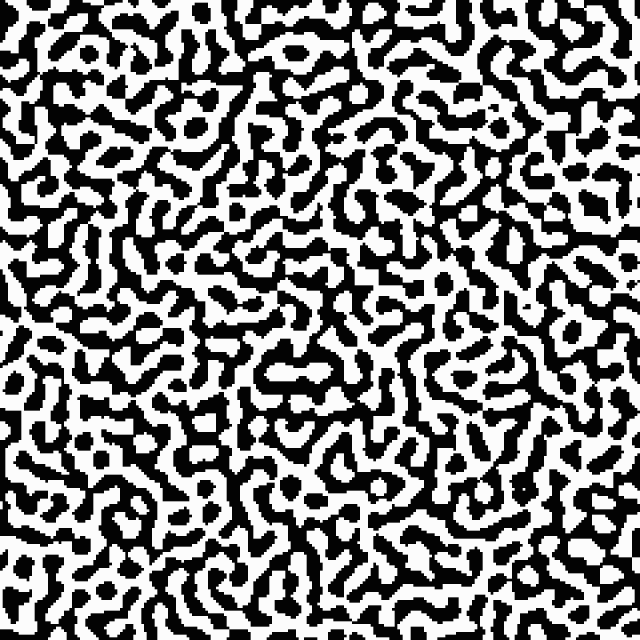
Reproduce this pattern procedurally as a WebGL 2 fragment shader.

```glsl
#version 300 es
precision highp float;
// Black and white labyrinth of short, winding worms with stepped edges.

uniform vec2 u_resolution;
out vec4 fragColor;

const vec3 DARK = vec3(0.01);
const vec3 LIGHT = vec3(0.99);
const float CELLS = 240.0;      // stepped cells across the canvas
const float FREQUENCY = 25.0;   // worm periods across the canvas
const float BANDWIDTH = 0.28;   // relative spread of the worm widths
const float THRESHOLD = 0.0;    // raises the share of dark when positive
const int WAVES = 72;
const float PI = 3.14159;

// Three random values in 0..1 from one number.
vec3 hash3(float n) {
    vec3 p = fract(vec3(n) * vec3(0.1031, 0.1030, 0.0973));
    p += dot(p, p.yzx + 33.33);
    return fract((p.xxy + p.yzz) * p.zyx);
}

// Band-limited noise at four points: a sum of plane waves in all directions.
vec4 labyrinth(vec4 x, vec4 y) {
    vec4 sum = vec4(0.0);
    for (int i = 0; i < WAVES; i++) {
        vec3 random = hash3(float(i) + 17.0);
        float angle = PI * (float(i) + random.x) / float(WAVES);
        float frequency = FREQUENCY * (1.0 + BANDWIDTH * (2.0 * random.y - 1.0));
        vec2 wave = frequency * vec2(cos(angle), sin(angle));
        sum += cos(2.0 * PI * (wave.x * x + wave.y * y + random.z));
    }
    return sum;
}

void main() {
    float canvas = min(u_resolution.x, u_resolution.y);
    vec2 grid = gl_FragCoord.xy / canvas * CELLS - 0.5;
    vec2 corner = floor(grid);

    // Centres of the four nearest cells, in canvas units.
    vec4 x = (corner.x + vec4(0.5, 1.5, 0.5, 1.5)) / CELLS;
    vec4 y = (corner.y + vec4(0.5, 0.5, 1.5, 1.5)) / CELLS;
    vec4 ink = step(vec4(THRESHOLD), labyrinth(x, y));

    // Blend across cell borders over the width of one pixel.
    float pixel = min(CELLS / canvas, 1.0);
    vec2 blend = clamp((grid - corner - 0.5) / pixel + 0.5, 0.0, 1.0);
    vec2 rows = mix(ink.xz, ink.yw, blend.x);
    float light = mix(rows.x, rows.y, blend.y);

    fragColor = vec4(mix(DARK, LIGHT, light), 1.0);
}
```
